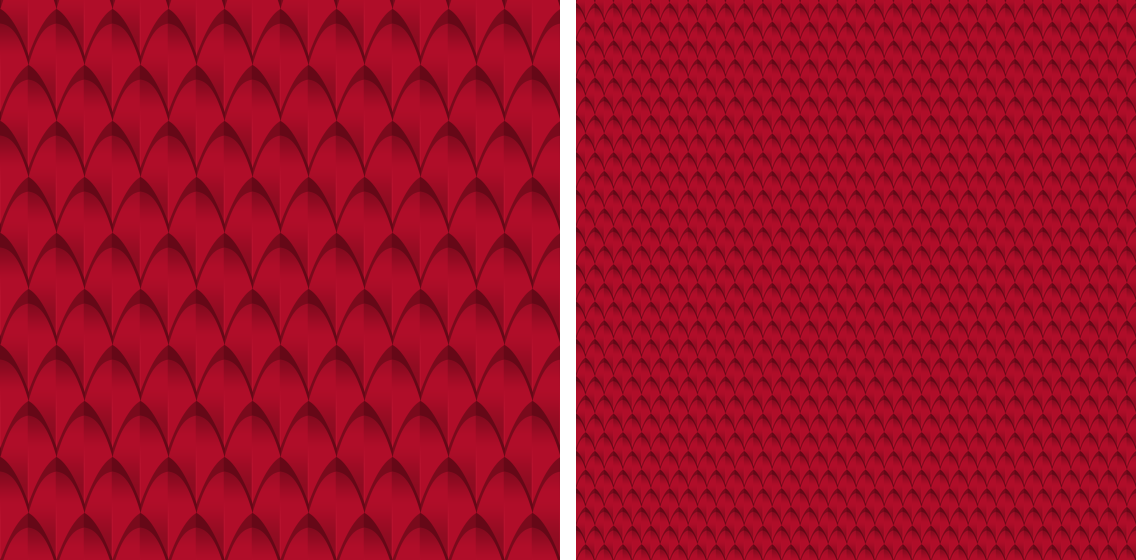
Left, the tile; right, the same tile 3 across and 3 down.
Reproduce this pattern procedurally as a three.js fragment shader.

```glsl
// Overlapping pointed red scales, each folded along its middle and edged with a dark rim.
varying vec2 vUv;

const float REPEATS = 10.0;               // columns and rows; rows alternate by half a column
const vec2 OFFSET = vec2(0.01, 0.16);     // position of the first tip, in cells from the top left
const float SOFT = 0.012;                 // half width of edge smoothing, in cells
const float RIM_DEPTH = 0.26;             // height of the rim at the tip
const float FOLD_X = -0.015;              // position of the fold within a scale
const float GLINT_WIDTH = 0.018;          // thin light line beside the fold

const vec3 BRIGHT = vec3(0.69, 0.05, 0.16);
const vec3 SOFT_RED = vec3(0.63, 0.05, 0.15);
const vec3 DEEP = vec3(0.56, 0.045, 0.13);
const vec3 SHADE = vec3(0.50, 0.04, 0.115);
const vec3 RIM_LEFT = vec3(0.48, 0.04, 0.11);
const vec3 RIM_RIGHT = vec3(0.40, 0.03, 0.09);
const vec3 GLINT = vec3(0.76, 0.10, 0.21);

// Coverage below a curve, from the vertical distance and the slope of the curve.
float below(float dist, float slope) {
  return smoothstep(-SOFT, SOFT, dist / sqrt(1.0 + slope * slope));
}

// Outer edge of the rim; s is the distance from the middle, t the depth below the tip.
float outerMask(float s, float t) {
  return below(t - s * (0.55 + 2.2 * s), 0.55 + 4.4 * s);
}

// Inner edge of the rim, where the folded face begins.
float faceMask(float s, float t) {
  float curve = RIM_DEPTH + 0.2 * s + 0.64 * pow(2.0 * s, 2.6);
  return below(t - curve, 0.2 + 3.328 * pow(2.0 * s, 1.6));
}

// Colour of one scale: two shaded halves and the rim above them.
vec3 scaleColor(float x, float t) {
  float s = abs(x);
  float rightSide = smoothstep(-SOFT, SOFT, x - FOLD_X);

  vec3 leftFace = mix(SOFT_RED, BRIGHT, smoothstep(RIM_DEPTH, 0.65, t));
  leftFace = mix(leftFace, DEEP, smoothstep(0.75, 1.55, t));
  vec3 rightFace = mix(SHADE, BRIGHT, smoothstep(RIM_DEPTH - 0.1, 0.88, t));

  float glint = 1.0 - smoothstep(0.0, GLINT_WIDTH, abs(x - FOLD_X - 0.5 * GLINT_WIDTH));
  vec3 face = mix(leftFace, rightFace, rightSide);
  face = mix(face, GLINT, 0.5 * glint * smoothstep(0.7, 1.2, t));

  vec3 rim = mix(RIM_LEFT, RIM_RIGHT, rightSide);
  return mix(rim, face, faceMask(s, t));
}

void main() {
  vec2 cell = vec2(vUv.x, 1.0 - vUv.y) * REPEATS - OFFSET;
  float lowerRow = floor(cell.y);
  vec3 color = BRIGHT;

  // Paint the upper row first, then the row that overlaps it.
  for (int i = 0; i < 2; i++) {
    float row = lowerRow - 1.0 + float(i);
    float x = fract(cell.x - 0.5 * mod(row, 2.0) + 0.5) - 0.5;
    float t = cell.y - row;
    color = mix(color, scaleColor(x, t), outerMask(abs(x), t));
  }

  gl_FragColor = vec4(color, 1.0);
}
```
